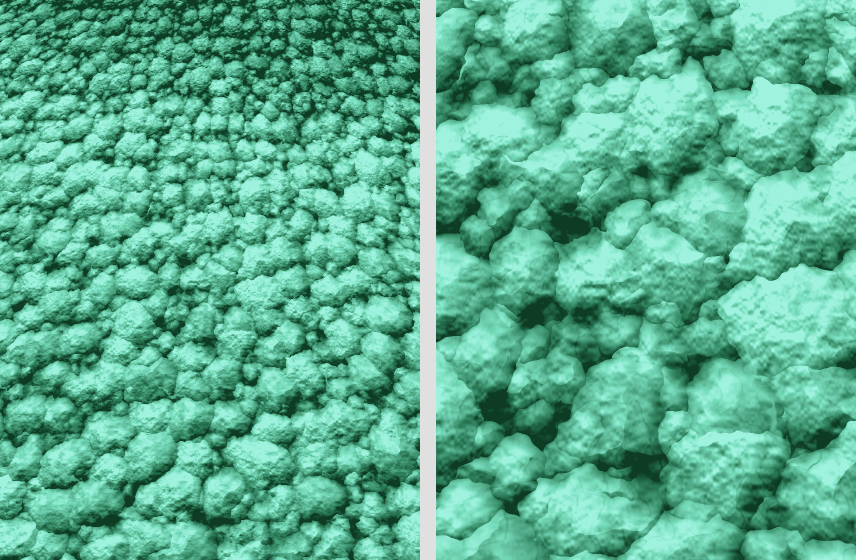
Left, the full canvas; right, a detail of the centre.
Write a WebGL 1 fragment shader that draws this texture.

```glsl
precision highp float;
// Heap of rough green plastic chunks and flakes receding into shade.
uniform vec2 u_resolution;

const float HORIZON = 1.95;   // height where chunks would shrink to nothing
const float DENSITY = 17.0;   // chunks per unit at the near edge, times HORIZON

float hash(vec2 p) {
  return fract(sin(dot(p, vec2(127.1, 311.7))) * 43758.55);
}

float noise(vec2 p) {
  vec2 i = floor(p), f = fract(p);
  f = f * f * (3.0 - 2.0 * f);
  return mix(mix(hash(i), hash(i + vec2(1.0, 0.0)), f.x),
             mix(hash(i + vec2(0.0, 1.0)), hash(i + 1.0), f.x), f.y);
}

float fbm(vec2 p) {
  return 0.5 * noise(p) + 0.3 * noise(p * 2.1 + 7.3) + 0.2 * noise(p * 4.7 + 2.9);
}

mat2 rotation(float a) {
  return mat2(cos(a), sin(a), -sin(a), cos(a));
}

// Faceted lump of unit radius: height and its gradient.
vec3 lump(vec2 q, vec2 seed) {
  vec3 surface = vec3(1.0 - 0.9 * dot(q, q), -1.8 * q);
  for (int i = 0; i < 5; i++) {
    float k = float(i);
    float r = hash(seed + k * 3.17);
    float angle = (k + 0.8 * r) * 1.2566;
    vec2 dir = vec2(cos(angle), sin(angle));
    float steep = mix(0.75, 2.6, fract(r * 17.3));
    float h = steep * (0.9 + 0.2 * fract(r * 41.7) - dot(q, dir));
    if (h < surface.x) surface = vec3(h, mix(-steep * dir, -1.8 * q, 0.35));
  }
  return surface;
}

// Adds one scattered layer; top holds height, gradient and a random tint.
void addLayer(vec2 p, float scale, float seed, float lift, inout vec4 top) {
  p = p * scale + seed;
  vec2 cell = floor(p);
  for (int j = -1; j <= 1; j++) {
    for (int i = -1; i <= 1; i++) {
      vec2 id = cell + vec2(float(i), float(j));
      float r = hash(id), s = hash(id + 19.7);
      float radius = mix(0.4, 0.7, s);
      mat2 turn = rotation(6.2832 * fract(r * 13.7));
      vec2 q = p - id - 0.5 - 0.7 * (vec2(r, hash(id + 5.3)) - 0.5);
      q = turn * q / radius * vec2(0.88, 1.1);
      if (dot(q, q) > 1.12) continue;
      vec3 face = lump(q, id);
      float h = (face.x * radius * 1.15 + lift * fract(s * 23.1)) / scale;
      if (face.x > 0.0 && h > top.x) top = vec4(h, face.yz * turn, fract(r * 57.9));
    }
  }
}

vec4 heap(vec2 p) {
  vec4 top = vec4(-0.15, 0.0, 0.0, 0.3);
  addLayer(p, 1.0, 3.0, 0.25, top);
  addLayer(p, 2.3, 41.0, 0.45, top);
  return top;
}

// Sparse curved fibres, one per large cell.
float fibre(vec2 p) {
  vec2 id = floor(p / 2.2);
  float r = hash(id + 71.3);
  vec2 q = rotation(6.2832 * r) * (p - (id + 0.5) * 2.2);
  float bend = 0.18 * sin(q.x * (2.0 + 3.0 * r) + 9.0 * r);
  float line = 1.0 - smoothstep(0.015, 0.05, abs(q.y - bend));
  return line * (1.0 - smoothstep(0.4, 0.6, abs(q.x))) * step(0.45, fract(r * 31.3));
}

vec3 ramp(float t) {
  float k = clamp(t, 0.0, 1.0) * 5.0;
  vec3 c = mix(vec3(0.05, 0.23, 0.14), vec3(0.14, 0.43, 0.30), clamp(k, 0.0, 1.0));
  c = mix(c, vec3(0.25, 0.59, 0.45), clamp(k - 1.0, 0.0, 1.0));
  c = mix(c, vec3(0.37, 0.73, 0.60), clamp(k - 2.0, 0.0, 1.0));
  c = mix(c, vec3(0.46, 0.86, 0.73), clamp(k - 3.0, 0.0, 1.0));
  return mix(c, vec3(0.62, 0.95, 0.87), clamp(k - 4.0, 0.0, 1.0));
}

vec3 scene(vec2 uv) {
  // Perspective: cells shrink evenly towards the horizon.
  float depth = HORIZON - uv.y;
  vec2 p = DENSITY * vec2((uv.x - 0.5) / depth, -1.03 * log(depth));
  vec2 ragged = vec2(fbm(p * 3.0), fbm(p * 3.0 + 31.0)) - 0.5;
  vec2 w = p + 0.24 * ragged;
  vec4 top = heap(w);

  // Crumbly surface relief and creases, stronger on some chunks than on others.
  float grain = fbm(p * 7.0);
  vec2 relief = vec2(fbm(p * 7.0 + vec2(0.3, 0.0)), fbm(p * 7.0 + vec2(0.0, 0.3))) - grain;
  float crease = smoothstep(0.86, 1.0, 1.0 - abs(2.0 * noise(w * 5.0 + 20.0 * top.w) - 1.0));
  vec3 normal = normalize(vec3(-0.75 * top.yz - mix(1.0, 3.2, top.w) * relief, 1.0));
  float light = dot(normal, normalize(vec3(-0.25, 0.62, 0.72)));

  // Deep gaps and shadows thrown by higher neighbours.
  float open = smoothstep(-0.05, 0.52, top.x);
  float shadow = smoothstep(0.03, 0.4, heap(w + vec2(-0.07, 0.22)).x - top.x);
  float tone = (0.22 + 0.72 * light) * mix(0.2, 1.0, open) + 0.08 - 0.22 * shadow;
  tone += 0.2 * (top.w - 0.5) + 0.6 * (grain - 0.5) - 0.1 * crease;
  tone = mix(tone, 0.8, 0.55 * fibre(p + 0.5 * ragged));

  // Broad lighting: bright middle distance, dim far end.
  float far = uv.y + 0.16 * (uv.x - 0.5);
  tone += 0.1 * smoothstep(0.5, 0.9, far) - 0.4 * smoothstep(0.97, 1.3, far);
  return ramp(tone);
}

void main() {
  vec3 color = vec3(0.0);
  for (int j = 0; j < 2; j++) {
    for (int i = 0; i < 2; i++) {
      vec2 offset = 0.5 * vec2(float(i), float(j)) - 0.25;
      color += scene((gl_FragCoord.xy + offset) / u_resolution.x);
    }
  }
  gl_FragColor = vec4(color * 0.25, 1.0);
}
```
